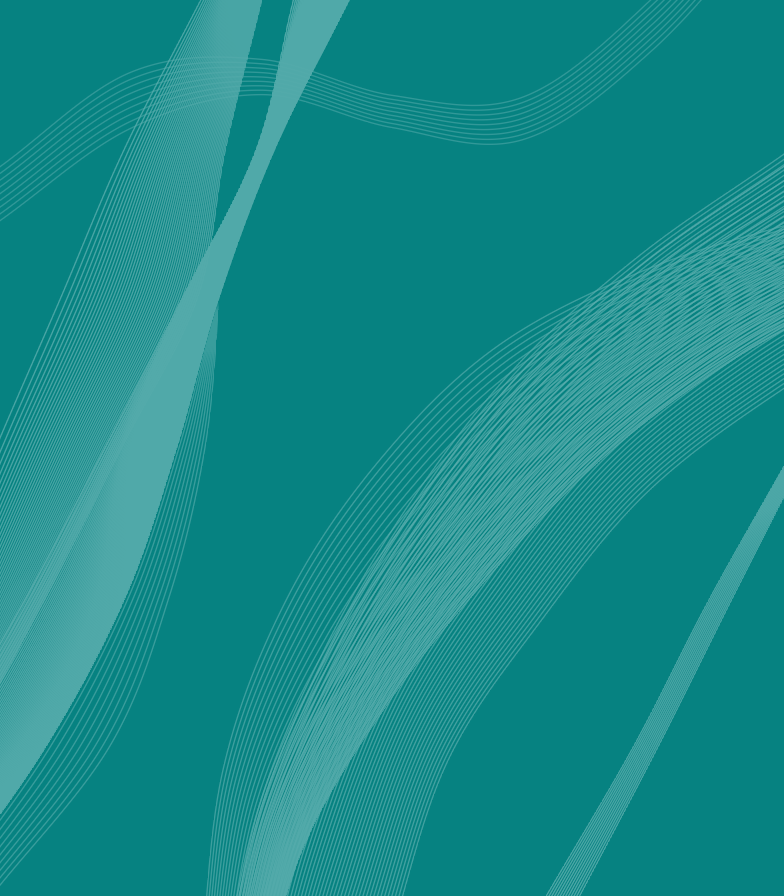
Give the GLSL for this background, as a WebGL 2 fragment shader.

```glsl
#version 300 es
precision highp float;
// Teal background crossed by translucent ribbons woven from fine flowing lines.

#define SPAN 768.0        // canvas height in design units
#define LINE_WIDTH 1.15   // thickness of one thread, design units
#define BASE vec3(0.025, 0.51, 0.505)
#define THREAD vec3(0.33, 0.67, 0.67)

uniform vec2 u_resolution;
out vec4 outColor;

// Smooth curve through seven evenly spaced heights, u in 0..6
float spline(float k[7], float u) {
    int i = int(clamp(floor(u), 0.0, 5.0));
    float f = u - float(i);
    float b = k[i], c = k[i + 1];
    float a = i > 0 ? k[max(i - 1, 0)] : 2.0 * b - c;
    float d = i < 5 ? k[min(i + 2, 6)] : 2.0 * c - b;
    return b + 0.5 * f * (c - a + f * (2.0 * a - 5.0 * b + 4.0 * c - d
         + f * (3.0 * (b - c) + d - a)));
}

float slope(float v) {
    return max(length(vec2(dFdx(v), dFdy(v))), 1e-5);
}

// Threads spread between two edges; bias above 1 gathers them at the far edge
float ribbon(float q, float near, float far, float count, float bias) {
    float pixel = SPAN / u_resolution.y;
    float width = far - near;
    float t = (q - near) / max(width, 0.5);
    float edge = slope(t);
    float mask = clamp(t / edge + 0.5, 0.0, 1.0)
               * clamp((1.0 - t) / edge + 0.5, 0.0, 1.0)
               * smoothstep(0.5, 3.0, width);
    float phase = count * pow(clamp(t, 1e-4, 1.0), bias);
    float g = slope(phase);
    float halfWidth = 0.5 * LINE_WIDTH * g / pixel;
    float offset = abs(fract(phase) - 0.5);
    float thread = clamp((halfWidth - offset) / g + 0.5, 0.0, 1.0);
    // Threads too fine to resolve melt into their mean cover
    float mean = min(2.0 * halfWidth, 1.0);
    return mask * mix(thread, mean, smoothstep(0.4, 0.85, g));
}

// Lay one translucent layer over another
float over(float below, float layer) {
    return 1.0 - (1.0 - below) * (1.0 - layer);
}

// Tall twisted veil on the left
float leftVeil(vec2 p) {
    float u = p.y / 128.0;
    float outer = spline(float[7](-170., -115., -60., -8., 47., 103., 170.), u);
    float fold = spline(float[7](-110., -30., 40., 105., 170., 194., 225.), u);
    float coreL = spline(float[7](-135., -55., 20., 88., 155., 219., 250.), u);
    float coreR = spline(float[7](-50., 40., 108., 152., 188., 236., 300.), u);
    float hem = spline(float[7](-5., 97., 147., 177., 188., 194., 225.), u);
    float c = 0.85 * ribbon(p.x, outer, fold, 48.0, 1.4);
    c = over(c, 0.95 * ribbon(p.x, coreL, coreR, 58.0, 1.35));
    return over(c, 0.65 * ribbon(p.x, coreR, hem, 9.0, 1.0));
}

// Broad arch, measured along and across the rising diagonal
float arch(vec2 p) {
    float u = (p.x + p.y - 100.0) / 200.0;
    float q = p.x - p.y;
    float rim = spline(float[7](240., 80., -12., -52., -48., 18., 125.), u);
    float coreL = spline(float[7](270., 142., 61., 10., -14., -3., 32.), u);
    float coreR = spline(float[7](330., 220., 168., 146., 143., 173., 235.), u);
    float skirt = spline(float[7](480., 372., 270., 230., 211., 238., 290.), u);
    float c = 0.7 * ribbon(q, rim, coreR, 27.0, 1.0);
    c = over(c, 0.75 * ribbon(q, coreL, skirt, 48.0, 1.0));
    return over(c, 0.9 * ribbon(q, coreL, coreR, 32.0, 1.6));
}

// Loose wave along the top
float topWave(vec2 p) {
    float u = p.x / 112.0;
    float upper = spline(float[7](140., 59., 49., 80., 81., -5., -130.), u);
    float lower = spline(float[7](192., 113., 83., 111., 122., 45., -80.), u);
    return 0.55 * ribbon(SPAN - p.y, upper, lower, 9.0, 1.0);
}

// Narrow strand in the lower right
float strand(vec2 p) {
    float u = p.y / 128.0;
    float left = spline(float[7](467., 542., 608., 680., 750., 820., 890.), u);
    float right = spline(float[7](498., 565., 629., 694., 760., 825., 890.), u);
    return 0.9 * ribbon(p.x, left, right, 13.0, 1.0);
}

void main() {
    vec2 p = gl_FragCoord.xy / u_resolution.y * SPAN;
    float cover = over(over(leftVeil(p), arch(p)), over(topWave(p), strand(p)));
    outColor = vec4(mix(BASE, THREAD, cover), 1.0);
}
```
